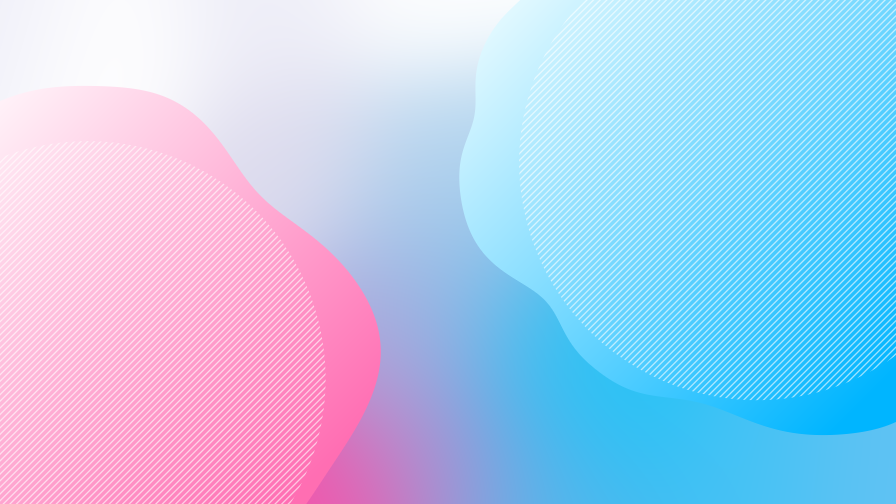
A WebGL 1 fragment shader for this background:

```glsl
precision highp float;
// Soft pastel mesh gradient with a pink and a blue wavy blob, each carrying a hatched disc.

uniform vec2 u_resolution;

// Gaussian swell of a blob outline; angles are in degrees.
float bump(float angle, float centre, float width, float height) {
  float t = (angle - centre) / width;
  return height * exp(-t * t);
}

// Colour weighted by nearness; the alpha channel holds the weight.
vec4 spot(vec2 p, vec2 centre, vec3 colour) {
  vec2 d = p - centre;
  return vec4(colour, 1.0) * exp(-dot(d, d) / 0.04);
}

// Coverage of a shape from its signed distance, one pixel soft.
float coverage(float dist, float pixel) {
  return clamp(0.5 - dist / pixel, 0.0, 1.0);
}

// Normalised blend of colour spots.
vec3 meshGradient(vec2 p) {
  vec3 white = vec3(1.0);
  vec3 lilac = vec3(0.93, 0.93, 0.97);
  vec4 sum = spot(p, vec2(0.21, 0.93), white);
  sum += spot(p, vec2(0.84, 1.02), white);
  sum += spot(p, vec2(-0.03, 1.0), lilac);
  sum += spot(p, vec2(0.53, 1.0), lilac);
  sum += spot(p, vec2(0.60, 0.67), vec3(0.87, 0.86, 0.93));
  sum += spot(p, vec2(0.90, 0.67), vec3(0.72, 0.85, 0.94));
  sum += spot(p, vec2(0.89, 0.50), vec3(0.58, 0.75, 0.91));
  sum += spot(p, vec2(0.79, 0.33), vec3(0.70, 0.64, 0.85));
  sum += spot(p, vec2(0.65, 0.01), vec3(0.97, 0.32, 0.66));
  sum += spot(p, vec2(0.89, 0.07), vec3(0.66, 0.58, 0.83));
  sum += spot(p, vec2(1.07, 0.33), vec3(0.22, 0.76, 0.95));
  sum += spot(p, vec2(1.20, 0.20), vec3(0.12, 0.77, 0.97));
  sum += spot(p, vec2(1.12, 0.00), vec3(0.32, 0.72, 0.93));
  sum += spot(p, vec2(1.48, 0.08), vec3(0.27, 0.76, 0.96));
  sum += spot(p, vec2(1.75, 0.05), vec3(0.38, 0.76, 0.95));
  return sum.rgb / sum.a;
}

// Outline radius of the pink blob, angle from the right.
float pinkRadius(float a) {
  return 0.521
    + bump(a, 44.0, 27.0, -0.111)
    + bump(a, -2.0, 15.0, 0.021)
    + bump(a, -33.0, 15.0, -0.016)
    + bump(a, 92.0, 15.0, -0.016);
}

// Outline radius of the blue blob, angle from the left.
float blueRadius(float a) {
  return 0.572
    + bump(a, -40.0, 9.0, -0.023)
    + bump(a, -10.0, 7.5, -0.024)
    + bump(a, 35.0, 13.5, -0.086)
    + bump(a, 53.0, 11.0, -0.030)
    + bump(a, 78.0, 21.0, -0.088)
    + bump(a, 122.0, 12.0, 0.023);
}

// Rising diagonal stripes clipped to a disc.
float hatchedDisc(vec2 p, vec2 centre, float radius, float pixel) {
  float spacing = 0.0093;
  float halfWidth = 0.0013;
  float across = (p.x - p.y) * 0.70711;
  float stripe = abs(fract(across / spacing) - 0.5) * spacing - halfWidth;
  return coverage(stripe, pixel) * coverage(length(p - centre) - radius, pixel);
}

void main() {
  float pixel = 1.0 / u_resolution.y;
  vec2 p = gl_FragCoord.xy * pixel;
  float diagonal = p.x + 1.0 - p.y;
  vec3 colour = meshGradient(p);

  // Pink blob, fading to white at the upper left
  vec2 d = p - vec2(0.220, 0.329);
  float edge = length(d) - pinkRadius(degrees(atan(d.y, d.x)));
  vec3 pink = mix(vec3(1.0, 0.97, 0.985), vec3(1.0, 0.43, 0.70),
                  clamp((diagonal - 0.14) / 1.43, 0.0, 1.0));
  colour = mix(colour, pink, coverage(edge, pixel));

  // Blue blob, deepening to the lower right
  d = p - vec2(1.481, 0.676);
  edge = length(d) - blueRadius(degrees(atan(-d.y, -d.x)));
  vec3 blue = mix(vec3(0.90, 0.98, 1.0), vec3(0.0, 0.71, 1.0),
                  clamp((diagonal - 1.0) / 1.51, 0.0, 1.0));
  colour = mix(colour, blue, coverage(edge, pixel));

  // White hatching
  float hatch = hatchedDisc(p, vec2(0.174, 0.248), 0.472, pixel)
              + hatchedDisc(p, vec2(1.502, 0.678), 0.472, pixel);
  colour = mix(colour, vec3(1.0), 0.6 * hatch);

  gl_FragColor = vec4(colour, 1.0);
}
```
